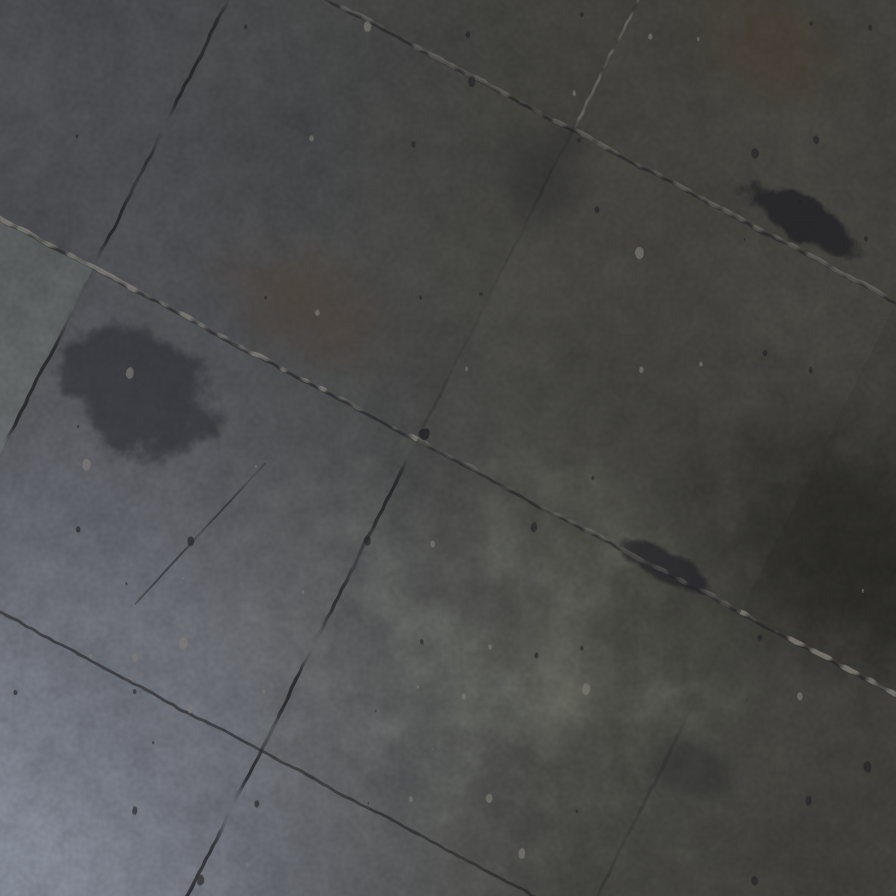
This texture is drawn by a Shadertoy shader. Its source:

```glsl
// Worn concrete floor of large slanted slabs, lit by a cool sheen at the lower left.
// A skewed lattice gives the joints; gradient noise mottles the slabs, breaks the
// mortar and frays the stains, and a hashed grid scatters chips and pits.

#define CROSSING vec2(0.465, 0.508)    // a joint crossing, in canvas units
#define ALONG    vec2(0.361, -0.192)   // lattice step along the mortar rows
#define UPWARD   vec2(0.174, 0.346)    // lattice step along the thin joints
#define JOINT_W  0.0016                // half width of a joint
#define MOTTLE   0.10                  // strength of the cloudy wear
#define WARM     vec3(0.252, 0.250, 0.232)
#define COOL     vec3(0.288, 0.292, 0.305)
#define SHEEN    vec3(0.205, 0.220, 0.255)
#define MORTAR   vec3(0.49, 0.48, 0.45)
#define SOOT     vec3(0.135, 0.135, 0.145)
#define RUST     vec3(0.30, 0.235, 0.18)

vec2 hash2(vec2 p) {
    vec3 q = fract(p.xyx * vec3(0.1031, 0.1030, 0.0973));
    q += dot(q, q.yzx + 33.33);
    return fract((q.xx + q.yz) * q.zy);
}

float gradDot(vec2 cell, vec2 offset, vec2 f) {
    float angle = 6.2832 * hash2(cell + offset).x;
    return dot(vec2(cos(angle), sin(angle)), f - offset);
}

// Gradient noise, about -0.7 to 0.7
float noise(vec2 p) {
    vec2 i = floor(p), f = p - i;
    vec2 w = f * f * f * (f * (f * 6.0 - 15.0) + 10.0);
    vec2 e = vec2(0, 1);
    return mix(mix(gradDot(i, e.xx, f), gradDot(i, e.yx, f), w.x),
               mix(gradDot(i, e.xy, f), gradDot(i, e.yy, f), w.x), w.y);
}

float fbm(vec2 p) {
    float sum = 0.0, amp = 0.6;
    for (int i = 0; i < 5; i++) {
        sum += amp * noise(p);
        p = mat2(1.6, 1.2, -1.2, 1.6) * p + 17.3;
        amp *= 0.55;
    }
    return sum;
}

float stroke(float dist, float halfWidth) {
    float aa = 0.8 / iResolution.y;
    return 1.0 - smoothstep(halfWidth - aa, halfWidth + aa, abs(dist));
}

// Ragged ellipse whose long axis follows the mortar rows
float stain(vec2 p, vec2 center, vec2 radius, float softness) {
    vec2 axis = normalize(ALONG), d = p - center;
    vec2 q = vec2(dot(d, axis), dot(d, vec2(-axis.y, axis.x))) / radius;
    return 1.0 - smoothstep(1.0 - softness, 1.0 + softness, length(q) + 0.7 * fbm(p * 19.0));
}

float segment(vec2 p, vec2 a, vec2 b) {
    vec2 d = b - a;
    return length(p - a - d * clamp(dot(p - a, d) / dot(d, d), 0.0, 1.0));
}

void mainImage(out vec4 fragColor, in vec2 fragCoord) {
    vec2 p = fragCoord / iResolution.xy;
    mat2 lattice = mat2(ALONG, UPWARD);
    vec2 slab = inverse(lattice) * (p - CROSSING);
    vec2 id = floor(slab), nearest = floor(slab + 0.5);
    float cloud = fbm(p * 5.0 + 3.0), fine = fbm(p * 34.0);

    // Slab tone: warm to cool, sheen, one pale slab and cloudy wear
    vec3 col = mix(WARM, COOL, smoothstep(0.72, 0.1, p.x + 0.15 * cloud));
    col += SHEEN * exp(-5.5 * dot(p, p * vec2(1.1, 0.9)));
    col += 0.018 * (hash2(id + 40.0).x - 0.5);
    if (id == vec2(-2, -1)) col += vec3(0.055, 0.065, 0.05);
    float worn = stain(p, vec2(0.58, 0.27), vec2(0.20, 0.17), 0.65);
    col += vec3(0.085, 0.09, 0.078) * worn * (0.75 + 1.2 * fbm(p * 11.0));
    col *= 1.0 + MOTTLE * (1.6 * cloud + 1.1 * fine) + 0.06 * noise(p * 150.0);
    col *= 1.0 - 0.3 * stain(p, vec2(0.96, 0.39), vec2(0.17, 0.12), 0.7);

    // Rust bloom and dark stains
    float rust = stain(p, vec2(0.34, 0.66), vec2(0.08, 0.045), 0.8)
               + stain(p, vec2(0.86, 0.95), vec2(0.07, 0.05), 0.8);
    col = mix(col, RUST, 0.38 * rust);
    float soot = 0.55 * stain(p, vec2(0.155, 0.565), vec2(0.085, 0.065), 0.2);
    soot = max(soot, 0.85 * stain(p, vec2(0.895, 0.757), vec2(0.065, 0.024), 0.15));
    soot = max(soot, 0.75 * stain(p, vec2(0.75, 0.363), vec2(0.055, 0.017), 0.2));
    soot = max(soot, 0.4 * stain(p, vec2(0.77, 0.145), vec2(0.045, 0.03), 0.5));
    soot = max(soot, 0.35 * stain(p, vec2(0.61, 0.81), vec2(0.04, 0.05), 0.7));
    col = mix(col, SOOT + vec3(0.02, 0.02, 0.04) * (1.0 - p.x), soot);

    // Thin dark joints, fading toward the upper right
    float cellArea = determinant(lattice);
    float wobble = 0.0022 * noise(p * 22.0) + 0.0014 * noise(p * 75.0);
    float colDist = (slab.x - nearest.x) * cellArea / length(UPWARD) + wobble;
    float rowDist = (slab.y - nearest.y) * cellArea / length(ALONG) + wobble;
    float clear = nearest.x < -0.5 || (nearest.x < 0.5 && slab.y < 0.0) ? 0.85 : 0.3;
    if (nearest.x > 0.5) clear *= smoothstep(-0.2, -0.5, slab.y);
    float broken = smoothstep(-0.45, 0.1, noise(p * 13.0 + 7.0));
    col = mix(col, SOOT, clear * broken * stroke(colDist, JOINT_W * 1.15));
    col = mix(col, SOOT, 0.65 * stroke(rowDist, JOINT_W));

    // Crumbling pale mortar on the upper rows and one upright joint
    float amount = nearest.y == 0.0 ? (id.x == 0.0 ? 0.35 : 0.85) : nearest.y > 0.5 ? 0.45 : 0.08;
    float crumbs = smoothstep(-0.3, 0.35, noise(p * 65.0) + 0.6 * noise(p * 18.0));
    col = mix(col, MORTAR, amount * crumbs * stroke(rowDist - 0.0014, JOINT_W * (0.7 + crumbs)));
    float upright = float(nearest.x == 0.0 && slab.y > 1.0);
    col = mix(col, MORTAR, 0.6 * upright * crumbs * stroke(colDist, JOINT_W));

    // Hairline crack and the hole at the crossing
    float crack = segment(p + 0.012 * fbm(p * 24.0), vec2(0.293, 0.48), vec2(0.15, 0.325));
    col = mix(col, SOOT, 0.6 * broken * stroke(crack, 0.0011));
    col = mix(col, SOOT, 0.8 * stroke(length(p - CROSSING - vec2(0.009, 0.009)) + 2.0 * wobble, 0.006));

    // Scattered chips and pits
    vec2 grid = p * 16.0, cell = floor(grid), rnd = hash2(cell + 5.0);
    vec2 spot = (fract(grid) - 0.25 - 0.5 * hash2(cell + 91.0)) / 16.0;
    float speck = stroke(length(spot * vec2(1.0, 0.7)) + 0.004 * fine, 0.001 + 0.0035 * rnd.y * rnd.y);
    col = mix(col, rnd.x < 0.13 ? MORTAR : SOOT, 0.65 * speck * step(rnd.x, 0.3));

    fragColor = vec4(col, 1.0);
}
```
